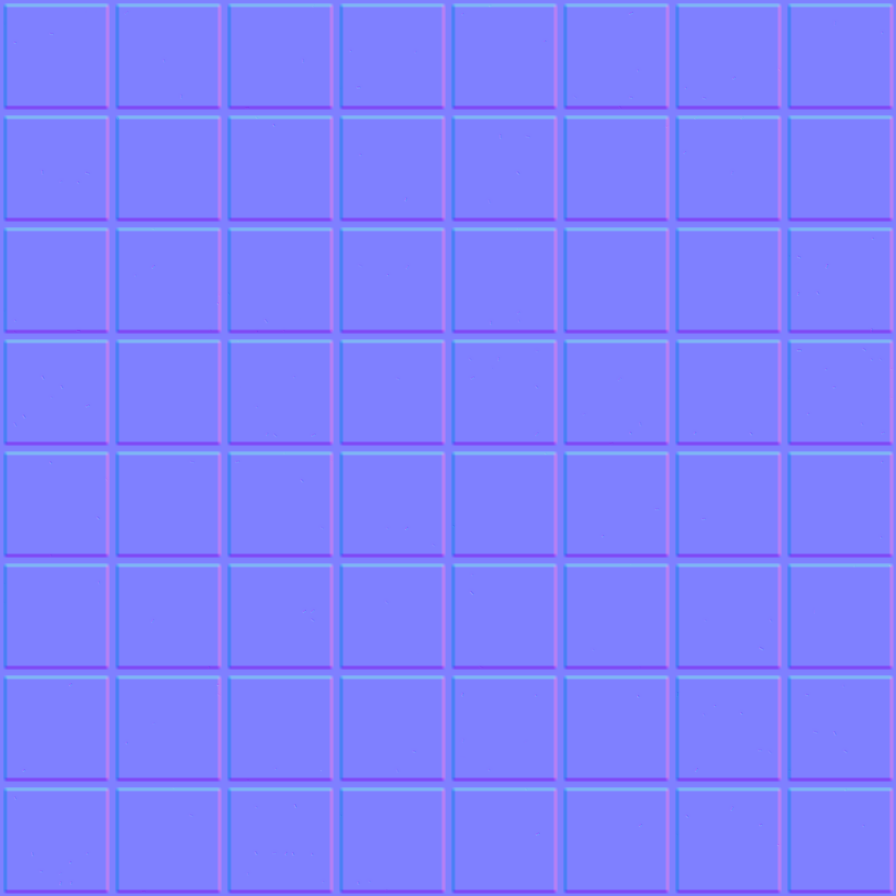
A Shadertoy shader for this texture map:

```glsl
vec3 hash3(vec2 cell) {
    vec3 q = fract(cell.xyx * vec3(0.1031, 0.1030, 0.0973));
    q += dot(q, q.yzx + 33.33);
    return fract((q.xxy + q.yzz) * q.zyx);
}

// Slope of the raised square: each side leans outward, fading at corners
vec2 bevelSlope(vec2 p, out float top) {
    vec2 t = clamp((abs(p) - 0.433) / 0.048, 0.0, 1.0);
    vec2 height = 1.0 - t * t * (3.0 - 2.0 * t);
    top = height.x * height.y;
    return sign(p) * sin(3.14159 * t) * height.yx * 0.43;
}

// Sparse short scratches, one candidate per cell and kept inside it
vec2 pitSlope(vec2 uv) {
    vec2 grid = uv * 96.0;
    vec2 cell = mod(floor(grid), 96.0);
    vec3 rnd = hash3(cell);
    vec3 shape = hash3(cell + 131.0);

    // Wrapping layered sines gather the wear into loose patches
    float patches = sin(6.28319 * (3.0 * uv.x + 2.0 * uv.y) + 1.0)
                  + sin(6.28319 * (5.0 * uv.y - 2.0 * uv.x) + 2.6);
    float present = step(rnd.z, 0.025 + 0.014 * patches);

    vec2 q = fract(grid) - mix(vec2(0.35), vec2(0.65), rnd.xy);
    float angle = 6.28319 * shape.x;
    vec2 along = vec2(cos(angle), sin(angle));
    float reach = 0.14 * shape.y;
    q -= along * clamp(dot(q, along), -reach, reach);
    vec2 r = q / 0.1;
    return -r * exp(-dot(r, r)) * present * mix(0.12, 0.4, shape.z);
}

void mainImage(out vec4 fragColor, in vec2 fragCoord) {
    vec2 uv = fragCoord / iResolution.xy;

    // Eight by eight tiles, nudged slightly right and down
    vec2 p = fract(uv * 8.0) - 0.5 - vec2(0.004, -0.004);

    float top;
    vec2 slope = bevelSlope(p, top);
    slope += pitSlope(uv) * top;

    // Encode the surface normal as colour
    vec3 normal = vec3(slope, sqrt(max(1.0 - dot(slope, slope), 0.0)));
    fragColor = vec4(normal * 0.5 + vec3(0.498, 0.5, 0.5), 1.0);
}
```
